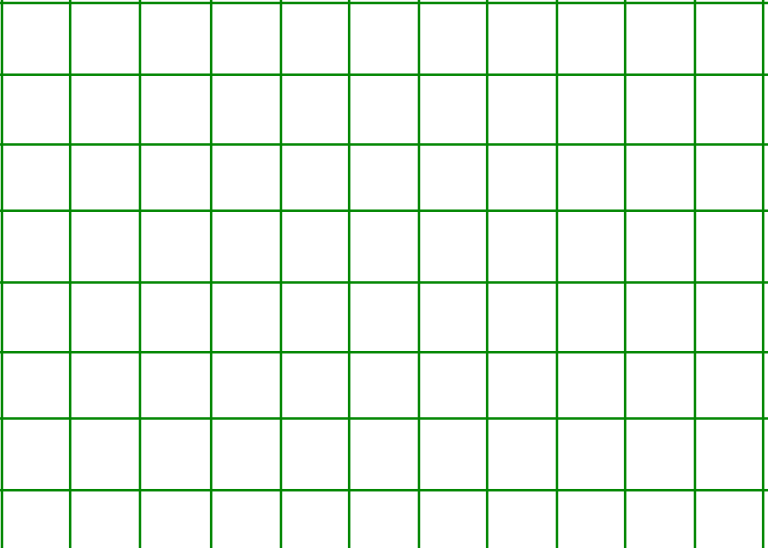
This pattern is drawn by a Shadertoy shader. Its source:

```glsl
// Draws a green graph-paper grid on white with slightly uneven line spacing.

const vec3 PAPER = vec3(1.0);
const vec3 INK = vec3(0.01, 0.53, 0.01);
const float LINE_WIDTH = 0.00454; // all lengths are fractions of canvas height
const int COLUMN_LINES = 12;
const int ROW_LINES = 8;

// Column lines come in pairs of unequal gaps, with one slip after the third.
float columnPosition(float index) {
    float pair = floor(index / 2.0);
    float second = mod(index, 2.0);
    float slip = step(2.5, index) * 0.00546;
    return 0.00364 + pair * 0.25182 + second * 0.12441 + slip;
}

// Row lines, counted from the top, come in threes with shrinking gaps.
float rowPosition(float index) {
    float group = floor(index / 3.0);
    float member = mod(index, 3.0);
    float offset = member * 0.1327 - member * member * 0.0018;
    return 0.00545 + group * 0.3791 + offset;
}

// Box-filtered coverage of a straight line at the given distance.
float lineCoverage(float dist, float width, float pixel) {
    float low = max(dist - 0.5 * pixel, -0.5 * width);
    float high = min(dist + 0.5 * pixel, 0.5 * width);
    return clamp((high - low) / pixel, 0.0, 1.0);
}

float columnInk(float x, float width, float pixel) {
    float ink = 0.0;
    for (int i = 0; i < COLUMN_LINES; i++) {
        float dist = abs(x - columnPosition(float(i)));
        ink = max(ink, lineCoverage(dist, width, pixel));
    }
    return ink;
}

float rowInk(float y, float width, float pixel) {
    float ink = 0.0;
    for (int i = 0; i < ROW_LINES; i++) {
        float dist = abs(y - rowPosition(float(i)));
        ink = max(ink, lineCoverage(dist, width, pixel));
    }
    return ink;
}

void mainImage(out vec4 fragColor, in vec2 fragCoord) {
    float pixel = 1.0 / iResolution.y;
    vec2 point = fragCoord * pixel;

    // Union of both line families
    float columns = columnInk(point.x, LINE_WIDTH, pixel);
    float rows = rowInk(1.0 - point.y, LINE_WIDTH, pixel);
    float ink = 1.0 - (1.0 - columns) * (1.0 - rows);

    fragColor = vec4(mix(PAPER, INK, ink), 1.0);
}
```
